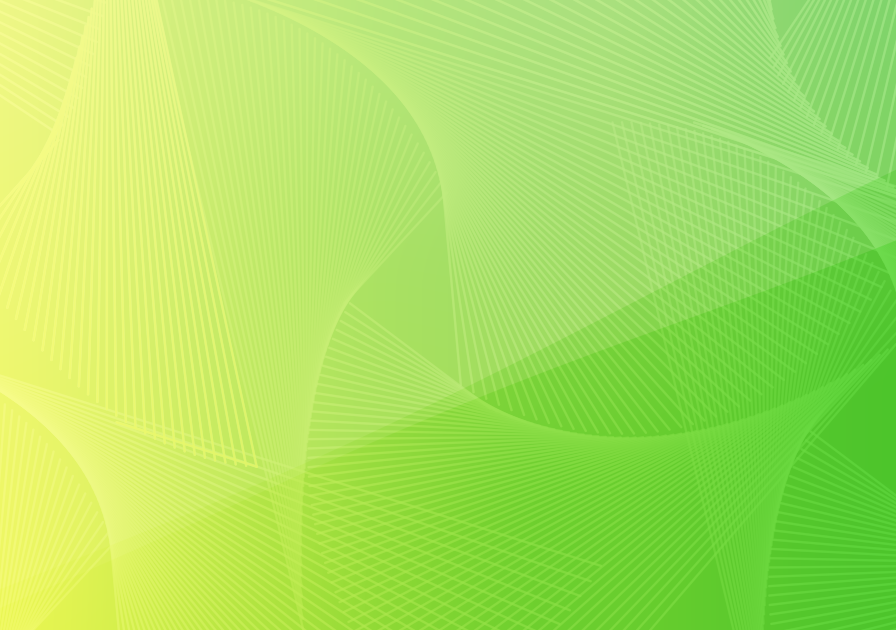
Write a Shadertoy shader that draws this background.

```glsl
const float HEIGHT = 5.4;

vec2 bezier(vec2 a, vec2 b, vec2 c, float t) {
    return mix(mix(a, b, t), mix(b, c, t), t);
}

// Coverage of one straight thread
float thread(vec2 p, vec2 a, vec2 b) {
    vec2 ab = b - a;
    float d = length(p - a - ab * clamp(dot(p - a, ab) / dot(ab, ab), 0.0, 1.0));
    float soft = 0.75 * HEIGHT / iResolution.y;
    return 1.0 - smoothstep(0.009 - soft, 0.009 + soft, d);
}

// Threads whose two ends slide along a pair of curves
float fan(vec2 p, vec2 a0, vec2 a1, vec2 a2, vec2 b0, vec2 b1, vec2 b2, int count) {
    float cover = 0.0;
    for (int i = 0; i < count; i++) {
        float t = float(i) / float(count - 1);
        cover += thread(p, bezier(a0, a1, a2, t), bezier(b0, b1, b2, t));
    }
    return cover;
}

// Three interlocking fans around one vortex
float vortex(vec2 p) {
    float upperLeft = fan(p, vec2(1.3, -0.05), vec2(2.9, -0.1), vec2(3.83, 1.65),
                          vec2(2.6, 5.4), vec2(2.5, 3.5), vec2(2.95, 2.6), 40);
    float upperRight = fan(p, vec2(3.8, 1.65), vec2(3.6, 0.5), vec2(2.0, -0.05),
                           vec2(3.95, 3.3), vec2(6.2, 4.6), vec2(8.0, 1.85), 42);
    float lower = fan(p, vec2(3.0, 2.6), vec2(1.9, 4.6), vec2(4.2, 7.0),
                      vec2(4.2, 3.5), vec2(5.8, 4.2), vec2(7.68, 2.95), 54);
    return 0.6 * upperLeft + 0.85 * upperRight + 0.8 * lower;
}

// Horizontal blend through four colours
vec3 ramp(float x, vec3 a, vec3 b, vec3 c, vec3 d) {
    vec3 color = mix(a, b, smoothstep(-0.4, 3.5, x));
    color = mix(color, c, smoothstep(2.4, 5.0, x));
    return mix(color, d, smoothstep(4.8, 7.9, x));
}

void mainImage(out vec4 fragColor, in vec2 fragCoord) {
    // Canvas is 7.68 by 5.4 units, with y measured down from the top
    vec2 p = fragCoord / iResolution.xy * vec2(7.68, HEIGHT);
    p.y = HEIGHT - p.y;
    float edge = 0.8 * HEIGHT / iResolution.y;

    // Pale sky and saturated slope, joined by a translucent band
    vec3 pale = ramp(p.x, vec3(0.94, 0.97, 0.49), vec3(0.68, 0.89, 0.41),
                     vec3(0.62, 0.86, 0.42), vec3(0.50, 0.83, 0.39));
    vec3 deep = ramp(p.x, vec3(0.90, 0.96, 0.25), vec3(0.59, 0.86, 0.20),
                     vec3(0.42, 0.81, 0.18), vec3(0.30, 0.77, 0.17));
    pale.b *= 1.08 - 0.06 * p.y;
    pale += vec3(0.05, 0.02, 0.04) * (1.0 - smoothstep(0.0, 2.5, p.y)) * smoothstep(1.0, 3.0, p.x)
          * (1.0 - smoothstep(5.0, 7.5, p.x));
    float upperEdge = p.y - (5.05 - 0.455 * p.x + 0.11 * sin(0.56 * p.x));
    float lowerEdge = p.y - (5.15 - 0.41 * p.x + 0.06 * cos(0.8 * p.x));
    float slope = 0.40 * smoothstep(-edge, edge, upperEdge)
                + 0.40 * smoothstep(-edge, edge, lowerEdge)
                + 0.20 * smoothstep(0.0, 1.2, lowerEdge);
    slope *= mix(0.5, 1.0, smoothstep(0.5, 4.5, p.x));
    vec3 color = mix(pale, deep, slope);

    // Vortices on a skewed lattice
    float threads = 0.0;
    for (int i = 0; i < 3; i++) {
        vec2 offset = i == 1 ? vec2(3.95, 1.1) : float(i / 2) * vec2(-2.85, 3.0);
        threads += vortex(p - offset);
    }

    // Fans along the left side and the upper right corner
    float sunFan = fan(p, vec2(1.32, -0.1), vec2(0.9, -0.9), vec2(0.5, 1.2),
                       vec2(2.2, 4.0), vec2(0.8, 3.9), vec2(-0.3, 2.1), 32);
    sunFan += thread(p, vec2(1.0, 3.62), vec2(2.2, 4.0));
    threads += 2.0 * sunFan;
    threads += 1.3 * fan(p, vec2(-0.1, 0.75), vec2(-0.1, 0.2), vec2(-0.1, -0.4),
                         vec2(0.5, 1.15), vec2(0.8, 0.7), vec2(0.92, -0.1), 14);
    threads += 1.4 * fan(p, vec2(2.0, -0.1), vec2(5.0, -1.0), vec2(6.5, -1.0),
                         vec2(7.9, 1.75), vec2(6.75, 1.1), vec2(6.6, 0.0), 28);
    threads += fan(p, vec2(6.6, 0.5), vec2(6.9, 1.2), vec2(7.9, 1.8),
                   vec2(7.0, -0.1), vec2(7.5, -0.4), vec2(8.2, -0.3), 20);

    // Thread tint follows the ground beneath
    vec3 paleThread = ramp(p.x, vec3(1.0, 1.0, 0.62), vec3(0.84, 0.96, 0.50),
                           vec3(0.80, 0.95, 0.58), vec3(0.72, 0.95, 0.60));
    vec3 deepThread = ramp(p.x, vec3(1.0, 1.0, 0.42), vec3(0.79, 0.95, 0.34),
                           vec3(0.62, 0.92, 0.33), vec3(0.42, 0.90, 0.30));
    vec3 threadColor = mix(paleThread, deepThread, slope);
    vec3 sunColor = mix(vec3(1.0, 1.0, 0.58), vec3(0.97, 1.0, 0.36), p.y / HEIGHT);
    threadColor = mix(threadColor, sunColor, 0.85 * min(sunFan, 1.0));
    color = mix(color, threadColor, 0.58 * (1.0 - exp(-1.4 * threads)));

    fragColor = vec4(clamp(color, 0.0, 1.0), 1.0);
}
```
